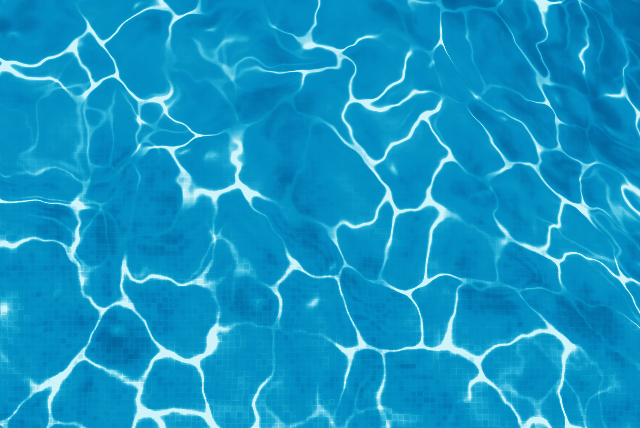
A Shadertoy shader for this texture:

```glsl
// Sunlit swimming pool: a net of caustic light over small blue floor tiles.
// Warped Voronoi borders form the net; noise adds depth, ripple rings and
// glints. All light is summed as one tone, then coloured by a palette.

const float CELLS = 6.2;          // caustic cells per canvas height
const float TILES = 74.0;         // floor tiles per canvas height
const float CORE_WIDTH = 0.030;   // bright line, in cells
const float HALO_WIDTH = 0.100;   // glow around it, in cells
const float JOINT_SHARPNESS = 18.0;
const float BASE_TONE = 1.12;     // palette position of plain water
const vec2 SUN_GLINT = vec2(0.01, 0.28);

const vec3 PALETTE[6] = vec3[6](
    vec3(0.01, 0.46, 0.68), vec3(0.01, 0.55, 0.76), vec3(0.02, 0.58, 0.77),
    vec3(0.11, 0.67, 0.83), vec3(0.38, 0.79, 0.89), vec3(0.80, 0.95, 0.98));
const vec3 DEEP_BLUE = vec3(0.0, 0.30, 0.50);

float hash(vec2 p) {
    return fract(sin(dot(p, vec2(127.1, 311.7))) * 43758.5453);
}

vec2 hash2(vec2 p) {
    return vec2(hash(p), hash(p + 57.3));
}

float noise(vec2 p) {
    vec2 i = floor(p), f = fract(p);
    f = f * f * f * (f * (f * 6.0 - 15.0) + 10.0);
    return mix(mix(hash(i), hash(i + vec2(1, 0)), f.x),
               mix(hash(i + vec2(0, 1)), hash(i + vec2(1, 1)), f.x), f.y);
}

vec2 noise2(vec2 p) {
    return vec2(noise(p), noise(p + 31.7)) - 0.5;
}

float fbm(vec2 p) {
    return 0.55 * noise(p) + 0.3 * noise(p * 2.1 + 7.0) + 0.15 * noise(p * 4.3 + 13.0);
}

// Distance to the nearest Voronoi border, smoothed so that joints swell
float cellBorder(vec2 p) {
    vec2 cell = floor(p), f = p - cell, nearest = vec2(0.0), nearestId = vec2(0.0);
    float best = 9.0;
    for (int y = -1; y <= 1; y++)
    for (int x = -1; x <= 1; x++) {
        vec2 id = vec2(x, y);
        vec2 r = id + 0.08 + 0.84 * hash2(cell + id) - f;
        if (dot(r, r) < best) { best = dot(r, r); nearest = r; nearestId = id; }
    }
    float sum = 1e-6;
    for (int y = -2; y <= 2; y++)
    for (int x = -2; x <= 2; x++) {
        vec2 id = nearestId + vec2(x, y);
        if (x == 0 && y == 0) continue;
        vec2 r = id + 0.08 + 0.84 * hash2(cell + id) - f;
        sum += exp(-JOINT_SHARPNESS * dot(0.5 * (nearest + r), normalize(r - nearest)));
    }
    return max(-log(sum) / JOINT_SHARPNESS, 0.0);
}

// Thin bright line with a soft glow
float caustic(vec2 p, float spread) {
    float d = cellBorder(p);
    float core = d / (CORE_WIDTH * spread);
    return 2.7 * exp(-core * core) + 1.15 * exp(-d / (HALO_WIDTH * spread));
}

// Small slanted patches of reflected sky
float glints(vec2 p) {
    vec2 cell = floor(p);
    float light = 0.0;
    for (int y = -1; y <= 1; y++)
    for (int x = -1; x <= 1; x++) {
        vec2 id = cell + vec2(x, y);
        vec2 r = p - id - hash2(id + 19.0);
        r = vec2(r.x + 0.6 * r.y, r.y - 0.5 * r.x) * vec2(6.0, 10.0);
        light += step(0.80, hash(id + 83.0)) * exp(-dot(r, r));
    }
    return light;
}

void mainImage(out vec4 fragColor, in vec2 fragCoord) {
    vec2 uv = fragCoord / iResolution.y;
    float far = smoothstep(1.3, 2.5, uv.x + uv.y);

    // Perspective, with a slant toward the far right corner
    vec2 p = uv * vec2(1.0 + 0.1 * uv.y, 0.82 + 0.25 * uv.y) * CELLS;
    p += far * vec2(0.5, 0.9) * (uv.x - 0.8) * CELLS * 0.6;
    vec2 bend = noise2(p * 0.9 + 3.0);
    vec2 q = p + 0.85 * bend + 0.24 * noise2(p * 2.6) + 0.07 * noise2(p * 6.0);

    // Water depth, ripple rings and far wave streaks
    float swell = fbm(p * 1.1 + 40.0);
    float tone = BASE_TONE + 3.0 * (swell - 0.5) + 1.6 * (fbm(q * 3.0) - 0.5);
    float rings = sin(38.0 * noise(q * 0.9 + 11.0) + 5.0 * swell);
    tone += 0.22 * rings * smoothstep(0.3, 0.7, noise(p * 0.8 + 5.0));
    vec2 streak = vec2(uv.x - uv.y, uv.x + 0.8 * uv.y) * vec2(4.0, 22.0);
    tone += far * 2.6 * (noise(streak + 2.0 * bend) - 0.55);

    // Refracted floor tiles, clearest near the viewer
    vec2 tile = (uv + 0.014 * bend + 0.005 * noise2(p * 2.5)) * TILES;
    vec2 edge = abs(fract(tile) - 0.5);
    float grout = smoothstep(0.30, 0.48, max(edge.x, edge.y));
    float near = 1.0 - smoothstep(0.2, 0.95, uv.y + 0.2 * uv.x);
    tone += mix(0.15, 0.8, near) * (hash(floor(tile)) - 0.5 + 0.55 * (grout - 0.35));

    // Main net, a fainter second net, and glints
    float strength = mix(0.25, 1.1, smoothstep(0.2, 0.65, noise(p * 1.1 + 70.0)));
    float spread = mix(0.65, 1.5, noise(p * 1.6 + 23.0));
    tone += strength * caustic(q, spread);
    float faint = smoothstep(0.45, 0.85, noise(p * 0.9 + 90.0));
    tone += 0.5 * faint * caustic(q * 1.25 + 0.3 * bend + 17.0, 1.3);
    tone += 2.8 * glints(q * 1.2) * (0.4 + fbm(q * 7.0));
    tone += 5.0 * exp(-length(uv - SUN_GLINT) * 38.0);
    tone -= 0.9 * far + 0.4 * smoothstep(0.35, 0.0, uv.x) * uv.y;

    vec3 color = mix(PALETTE[0], DEEP_BLUE, clamp(-0.35 * tone, 0.0, 0.8));
    for (int i = 1; i < 6; i++)
        color = mix(color, PALETTE[i], clamp(tone - float(i) + 1.0, 0.0, 1.0));
    fragColor = vec4(color, 1.0);
}
```
